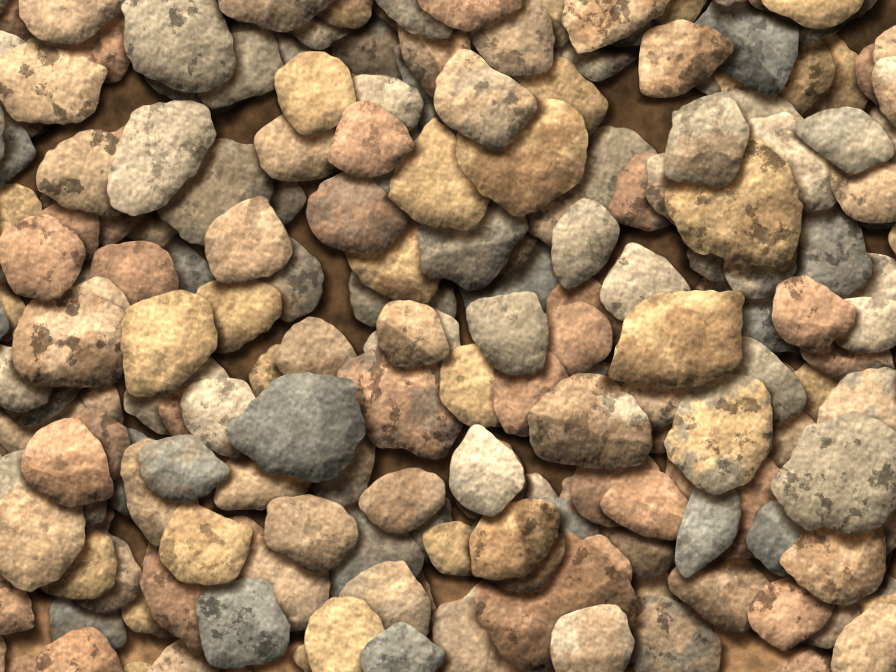
A Shadertoy shader for this texture:

```glsl
vec4 hash4(vec2 p) {
    vec4 q = fract(p.xyxy * vec4(.1031, .1030, .0973, .1099));
    q += dot(q, q.wzxy + 33.33);
    return fract((q.xxyz + q.yzzw) * q.zywx);
}

float noise(vec2 p) {
    vec2 cell = floor(p), f = fract(p);
    f *= f * (3. - 2. * f);
    return mix(mix(hash4(cell).x, hash4(cell + vec2(1, 0)).x, f.x),
               mix(hash4(cell + vec2(0, 1)).x, hash4(cell + 1.).x, f.x), f.y);
}

float fbm(vec2 p) {
    float sum = 0., amp = .45;
    for (int i = 0; i < 5; i++) {
        sum += amp * noise(p);
        p = mat2(1.6, 1.2, -1.2, 1.6) * p + 7.1;
        amp *= .6;
    }
    return sum;
}

// Rounded convex polygon: x is the distance, yz its gradient
vec3 stoneOutline(vec2 q, vec2 seed) {
    float sum = 0.;
    vec2 grad = vec2(0);
    for (int i = 0; i < 7; i++) {
        vec4 h = hash4(seed + float(i) * 7.3);
        float angle = (float(i) + .8 * h.x) * .8976;
        vec2 dir = vec2(cos(angle), sin(angle));
        float weight = exp(9. * (dot(q, dir) - mix(.74, 1.06, h.y)));
        sum += weight;
        grad += weight * dir;
    }
    return vec3(log(sum) / 9., grad / sum);
}

vec3 stoneColour(float pick) {
    vec3 palette[8] = vec3[8](
        vec3(.88, .73, .55), vec3(.84, .70, .54), vec3(.85, .66, .50), vec3(.91, .75, .53),
        vec3(.93, .82, .66), vec3(.75, .67, .54), vec3(.64, .61, .53), vec3(.75, .58, .44));
    return palette[int(pick * 7.99)];
}

// Slope added beyond a broken edge that crosses the stone
vec2 facetTilt(vec2 q, float turn, float offset, float wobble) {
    vec2 dir = vec2(cos(turn * 6.283), sin(turn * 6.283));
    return dir * smoothstep(-.04, .04, dot(q, dir) - offset + wobble);
}

// Lit, stained and grainy surface of one stone
vec3 stoneSurface(vec2 uv, vec2 q, float d, vec2 slope, vec2 seed) {
    vec4 h = hash4(seed + 3.7), k = hash4(seed + 91.3);
    vec2 m = uv * 24. + h.xy * 60.;
    float rough = fbm(m);
    float relief = rough - fbm(m + vec2(-.05, .11));

    // Domed normal, leaning top and two broken facets
    float rim = 1. - clamp(-d / .5, 0., 1.);
    vec2 tilt = slope * mix(.12, 1., rim * rim) + (k.xy - .5) * .3;
    tilt += .5 * k.z * facetTilt(q, h.z, .18, (rough - .5) * .4);
    tilt += .4 * k.y * facetTilt(q, h.z + .25 + .4 * k.x, .25, (.5 - rough) * .4);
    vec3 normal = normalize(vec3(tilt, .9));
    float light = max(dot(normal, normalize(vec3(-.2, .65, .85))), 0.);
    light = min(.36 + .84 * light, 1.1) + 1.2 * relief;

    // Mineral patches, dark pits and sandy grain
    vec3 colour = stoneColour(h.w);
    float patches = smoothstep(.42, .6, fbm(m * .8 + 31.));
    vec3 stain = mix(vec3(.62, .46, .32), vec3(.56, .53, .46), step(.65, k.w));
    colour = mix(colour, stain, patches * mix(.05, .7, k.z * k.z));
    colour *= 1. - .4 * smoothstep(.6, .72, fbm(m * 1.7 + 11.)) * k.x;
    colour *= .8 + .26 * rough + .2 * noise(uv * 190.);
    return colour * light;
}

void mainImage(out vec4 fragColor, in vec2 fragCoord) {
    vec2 uv = fragCoord / iResolution.y;

    // Soil deep between the stones, barer near the bottom
    float soil = fbm(uv * 40.);
    vec3 colour = mix(vec3(.34, .25, .16), vec3(.66, .50, .34), smoothstep(.25, .0, uv.y));
    colour *= .5 + soil;

    // Heap of stones painted from the lowest layer to the top
    for (int layer = 0; layer < 5; layer++) {
        float level = float(layer);
        vec2 grid = uv / .165 + vec2(.5, .37) * level + 20.;
        for (int n = 0; n < 9; n++) {
            vec2 cell = floor(grid) + vec2(n % 3 - 1, n / 3 - 1);
            vec2 seed = cell + level * 53.;
            vec4 h = hash4(seed), shape = hash4(seed + 17.9);
            if (shape.w > mix(.95, .55, level / 4.)) continue;

            float radius = mix(.42, .7, h.z * h.z);
            float angle = (h.w - .5) * 2.2;
            mat2 turn = mat2(cos(angle), -sin(angle), sin(angle), cos(angle));
            vec2 squash = vec2(1., mix(1., 1.5, shape.x));
            vec2 q = turn * (grid - cell - .5 - (h.xy - .5) * .6) / radius * squash;
            if (dot(q, q) > 3.6) continue;

            vec3 outline = stoneOutline(q, seed);
            float d = outline.x + .12 * (noise(uv * 30. + seed) - .5)
                                + .05 * (noise(uv * 85. + seed) - .5);
            vec2 slope = (outline.yz * squash) * turn;

            // Warm contact shadow cast down and to the right
            float shadow = d - dot(slope, vec2(.05, -.13));
            colour *= mix(vec3(.33, .28, .23), vec3(1), smoothstep(-.08, .15, shadow));

            float pixel = 1. / (iResolution.y * .165 * radius);
            if (d < pixel) {
                vec3 surface = stoneSurface(uv, q, d, slope, seed) * mix(.84, 1.06, level / 4.);
                colour = mix(colour, surface, 1. - smoothstep(-pixel, pixel, d));
            }
        }
    }
    fragColor = vec4(clamp(colour, 0., 1.), 1.);
}
```
